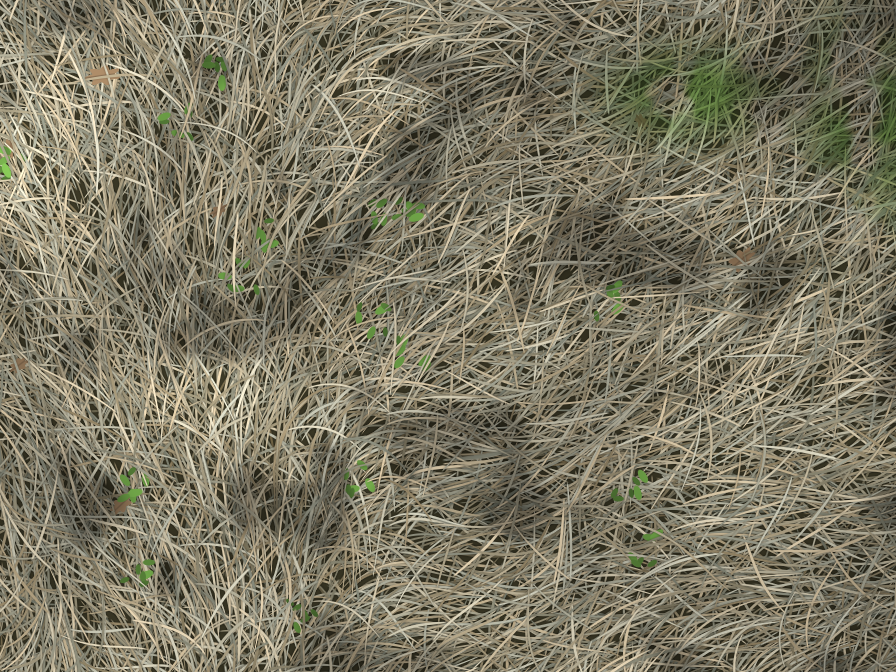
Reproduce this texture procedurally as a Shadertoy shader.

```glsl
// Flattened dry grass: layers of thin straw following a swirling flow, with sprouts and dead leaves.

const int   LAYERS       = 30;
const int   LITTER_LAYER = 26;     // layer under which leaves and sprouts lie
const int   SPROUTS      = 17;
const int   DEAD_LEAVES  = 7;
const float CELL         = 0.075;  // grid pitch, also the longest half blade
const float BLADE_WIDTH  = 0.0017; // half width
const float SHADOW_WIDTH = 0.0045;
const float SHADOW       = 0.20;
const float SWIRL        = 2.7;    // range of the flow angle

const vec3 SOIL        = vec3(0.19, 0.18, 0.12);
const vec3 STRAW_DARK  = vec3(0.23, 0.22, 0.15);
const vec3 STRAW_LIGHT = vec3(0.67, 0.64, 0.55);
const vec3 WARM_SHIFT  = vec3(0.07, 0.00, -0.06);
const vec3 SPROUT      = vec3(0.34, 0.50, 0.22);
const vec3 MOSS        = vec3(0.25, 0.36, 0.15);
const vec3 DEAD_LEAF   = vec3(0.58, 0.47, 0.35);

vec4 hash4(vec3 k) {
    vec4 q = fract(k.xyzx * vec4(0.1031, 0.1030, 0.0973, 0.1099));
    q += dot(q, q.wzxy + 33.33);
    return fract((q.xxyz + q.yzzw) * q.zywx);
}

float noise(vec2 p) {
    vec2 i = floor(p), f = fract(p);
    f = f * f * (3.0 - 2.0 * f);
    float a = hash4(vec3(i, 91.0)).x;
    float b = hash4(vec3(i + vec2(1, 0), 91.0)).x;
    float c = hash4(vec3(i + vec2(0, 1), 91.0)).x;
    float d = hash4(vec3(i + 1.0, 91.0)).x;
    return mix(mix(a, b, f.x), mix(c, d, f.x), f.y);
}

float fbm(vec2 p) {
    return 0.55 * noise(p) + 0.3 * noise(p * 2.1 + 7.3) + 0.15 * noise(p * 4.3 + 3.1);
}

float spot(vec2 p, vec2 centre, vec2 size) {
    vec2 q = (p - centre) / size;
    return exp(-dot(q, q));
}

vec2 direction(float angle) { return vec2(cos(angle), sin(angle)); }

// Coordinates along and across an axis
vec2 align(vec2 p, vec2 axis) {
    return vec2(dot(p, axis), dot(p, vec2(-axis.y, axis.x)));
}

// One sheet of blades, one per cell, painted in a fixed order
void paintBlades(inout vec3 col, vec2 p, float layer, float flow, float px) {
    vec2 g = p / CELL + hash4(vec3(layer, 5.0, 17.0)).xy * 9.0;
    vec2 home = floor(g);
    float depth = layer / float(LAYERS);
    for (int y = -1; y <= 1; y++)
    for (int x = -1; x <= 1; x++) {
        vec2 cell = home + vec2(x, y);
        vec4 r = hash4(vec3(cell + 40.0, layer + 3.0));
        float stray = r.z - 0.5;
        vec2 q = align((g - cell - r.xy) * CELL,
                       direction(flow + 1.1 * stray + 6.0 * stray * stray * stray));
        float along = abs(q.x) / (CELL * (0.6 + 0.4 * fract(r.w * 7.0)));
        if (along > 1.0) continue;
        float taper = 1.0 - along * along;
        float width = BLADE_WIDTH * (0.45 + 0.55 * taper) * (0.75 + 0.5 * fract(r.w * 23.0));
        float d = abs(q.y);
        float shade = max(0.0, 1.0 - d / SHADOW_WIDTH) * min(1.0, 3.0 * taper);
        col *= 1.0 - SHADOW * shade;
        float tone = 0.58 + 0.4 * depth + 0.75 * (r.w - 0.5);
        vec3 straw = mix(STRAW_DARK, STRAW_LIGHT, tone) + WARM_SHIFT * (fract(r.w * 41.0) - 0.5);
        float cover = clamp(0.5 + (width - d) / px, 0.0, 1.0) * min(1.0, 6.0 * taper);
        col = mix(col, straw, cover);
    }
}

void paintDeadLeaves(inout vec3 col, vec2 p, float aspect, float px) {
    for (int i = 0; i < DEAD_LEAVES; i++) {
        vec4 r = hash4(vec3(float(i), 61.0, 23.0));
        vec2 q = align(p - r.xy * vec2(aspect, 1.0), direction(6.2832 * r.z)) * vec2(1.0, 1.8);
        float lobes = 1.0 + 0.22 * cos(7.0 * atan(q.y, q.x));
        float edge = (0.012 + 0.018 * r.w * r.w) * lobes - length(q);
        float vein = smoothstep(0.0, 0.004, abs(q.y));
        vec3 leaf = DEAD_LEAF * (0.75 + 0.3 * r.w) * (0.85 + 0.15 * vein);
        col = mix(col, leaf, smoothstep(-px, px, edge));
    }
}

void paintSprouts(inout vec3 col, vec2 p, float aspect, float px) {
    for (int i = 0; i < SPROUTS; i++) {
        vec2 centre = hash4(vec3(float(i), 12.0, 77.0)).xy * vec2(aspect, 1.0);
        if (distance(p, centre) > 0.06) continue;
        for (int j = 0; j < 6; j++) {
            vec4 r = hash4(vec3(float(i), float(j), 31.0));
            vec2 q = align(p - centre - (r.xy - 0.5) * 0.05, direction(6.2832 * r.z));
            float size = 0.007 + 0.005 * r.w;
            float edge = size - length(q * vec2(1.0, 2.0));
            col = mix(col, SPROUT * (0.75 + 0.5 * r.w), smoothstep(-px, px, edge));
        }
    }
}

void mainImage(out vec4 fragColor, in vec2 fragCoord) {
    vec2 p = fragCoord / iResolution.y;
    float aspect = iResolution.x / iResolution.y, px = 1.0 / iResolution.y;
    float flow = 1.0 + SWIRL * (noise(p * 1.9 + 2.7) - 0.5) + 0.6 * (noise(p * 4.5) - 0.5);

    // Straw, with the litter tucked under the top layers
    vec3 col = SOIL;
    for (int i = 0; i < LAYERS; i++) {
        if (i == LITTER_LAYER) {
            paintDeadLeaves(col, p, aspect, px);
            paintSprouts(col, p, aspect, px);
        }
        paintBlades(col, p, float(i), flow, px);
    }

    // Green undergrowth near the upper right
    vec2 uv = vec2(p.x / aspect, p.y);
    float green = spot(uv, vec2(0.77, 0.86), vec2(0.08, 0.06)) + spot(uv, vec2(0.97, 0.83), vec2(0.06, 0.14));
    green *= smoothstep(0.3, 0.6, fbm(p * 14.0));
    col = mix(col, MOSS * (0.4 + 1.4 * col.g), min(0.8, green));

    // Dappled sun and shaded hollows
    float light = 0.83 + 0.42 * fbm(p * 3.5 + 11.0);
    light += 0.28 * spot(uv, vec2(0.22, 0.40), vec2(0.13, 0.10)) + 0.2 * spot(uv, vec2(0.02, 0.78), vec2(0.08, 0.2));
    light -= 0.35 * spot(uv, vec2(1.0, 0.95), vec2(0.14, 0.2)) + 0.2 * spot(uv, vec2(0.95, 0.08), vec2(0.2, 0.12));
    light *= mix(0.72, 1.0, smoothstep(0.25, 0.45, fbm(p * 8.0 + 5.0)));
    fragColor = vec4(clamp(col * light, 0.0, 1.0), 1.0);
}
```
